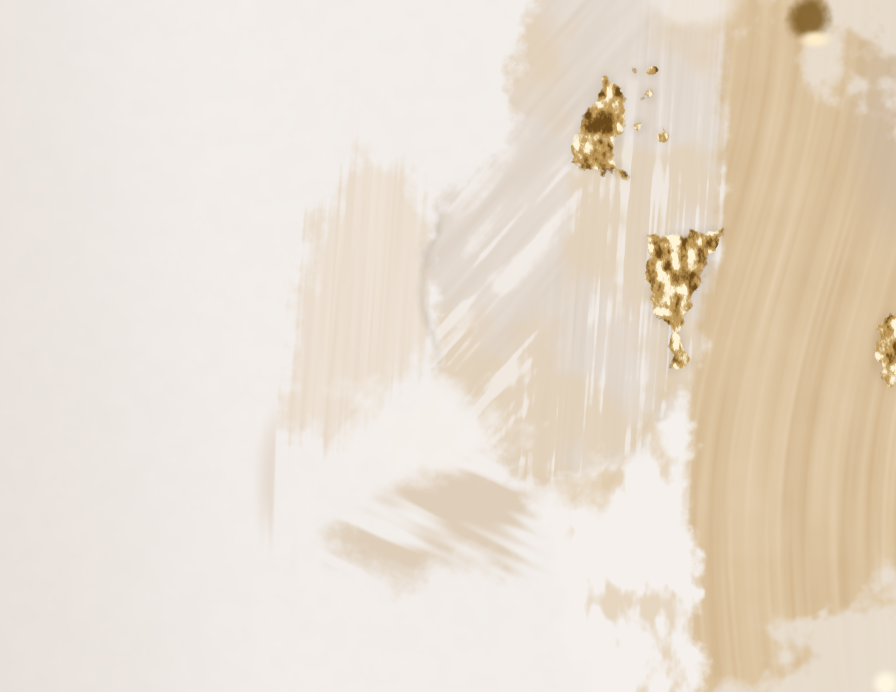
Write a Shadertoy shader that draws this background.

```glsl
float hash(vec2 p) {
    return fract(sin(dot(p, vec2(127.1, 311.7))) * 43758.5453);
}

float noise(vec2 p) {
    vec2 i = floor(p), f = fract(p);
    f = f * f * (3.0 - 2.0 * f);
    return mix(mix(hash(i), hash(i + vec2(1, 0)), f.x),
               mix(hash(i + vec2(0, 1)), hash(i + vec2(1, 1)), f.x), f.y);
}

float fbm(vec2 p) {
    float sum = 0.0, amp = 0.53;
    for (int i = 0; i < 4; i++) {
        sum += amp * noise(p);
        p = mat2(1.6, 1.2, -1.2, 1.6) * p + 7.3;
        amp *= 0.5;
    }
    return sum;
}

// Bristle marks running along the given angle
float bristles(vec2 p, float angle, vec2 density) {
    float c = cos(angle), s = sin(angle);
    vec2 q = vec2(s * p.x - c * p.y, c * p.x + s * p.y) * density;
    return 0.6 * noise(q) + 0.4 * noise(q * vec2(2.3, 1.7) + 11.0);
}

// Signed distance to an eight-sided outline
float outline(vec2 p, vec2 v[8]) {
    float d = dot(p - v[0], p - v[0]), side = 1.0;
    for (int i = 0, j = 7; i < 8; j = i, i++) {
        vec2 e = v[j] - v[i], w = p - v[i];
        vec2 b = w - e * clamp(dot(w, e) / dot(e, e), 0.0, 1.0);
        d = min(d, dot(b, b));
        bvec3 c = bvec3(p.y >= v[i].y, p.y < v[j].y, e.x * w.y > e.y * w.x);
        if (all(c) || all(not(c))) side = -side;
    }
    return side * sqrt(d);
}

float cover(float d, float blur) {
    return 1.0 - smoothstep(-blur, blur, d);
}

vec3 goldLeaf(vec2 p) {
    float crinkle = fbm(p * vec2(85, 60));
    vec3 leaf = mix(vec3(0.42, 0.29, 0.11), vec3(0.76, 0.61, 0.36), smoothstep(0.25, 0.5, crinkle));
    return mix(leaf, vec3(1.0, 0.96, 0.84), smoothstep(0.5, 0.68, crinkle));
}

void mainImage(out vec4 fragColor, in vec2 fragCoord) {
    vec2 p = fragCoord / iResolution.y;
    float rough = fbm(p * 22.0) - 0.5;
    float fine = fbm(p * 70.0) - 0.5;
    float upright = bristles(p, 1.5, vec2(110, 4));
    float slanted = bristles(p, 0.85, vec2(60, 6));
    float ragged = 0.05 * rough + 0.03 * fine;
    vec3 white = vec3(0.96, 0.94, 0.92);
    vec3 tan_ = vec3(0.87, 0.78, 0.65);

    // Paper
    vec3 col = mix(vec3(0.905, 0.875, 0.855), vec3(0.95, 0.932, 0.915),
                   smoothstep(-0.1, 0.5, p.x + 0.15 * p.y));
    col += 0.012 * (fbm(p * 45.0) - 0.5);

    // Pale left stroke and its trailing bristles
    float d = outline(p, vec2[8](vec2(0.522, 0.785), vec2(0.58, 0.75), vec2(0.623, 0.68), vec2(0.626, 0.495),
        vec2(0.555, 0.41), vec2(0.471, 0.35), vec2(0.418, 0.394), vec2(0.44, 0.63)));
    float m = cover(d + ragged + 0.04 * (upright - 0.5), 0.018);
    col = mix(col, mix(vec3(0.905, 0.845, 0.77), vec3(0.94, 0.895, 0.845), upright), 0.9 * m);
    float trail = cover(length((p - vec2(0.415, 0.3)) / vec2(0.05, 0.13)) - 0.8, 0.3);
    col = mix(col, vec3(0.88, 0.82, 0.76), 0.6 * trail * smoothstep(0.45, 0.75, bristles(p, 1.55, vec2(55, 3))));

    // Middle stroke: slanted marks turning upright, with raised ridges
    d = outline(p, vec2[8](vec2(0.623, 0.697), vec2(0.732, 0.79), vec2(0.765, 1.05), vec2(1.08, 1.05),
        vec2(1.04, 0.5), vec2(0.95, 0.34), vec2(0.76, 0.29), vec2(0.631, 0.478)));
    m = cover(d + ragged, 0.014);
    float grain = mix(slanted, upright, smoothstep(0.72, 0.85, p.x - 0.3 * (p.y - 0.5)));
    vec3 paint = mix(vec3(0.86, 0.81, 0.755), vec3(0.925, 0.89, 0.855), grain);
    paint = mix(paint, vec3(0.89, 0.815, 0.71), 0.7 * smoothstep(0.48, 0.68, fbm(p * 8.0 + 3.0)));
    float ridge = smoothstep(0.6, 0.8, grain + 0.5 * rough);
    paint = mix(paint, white, 0.75 * ridge * smoothstep(0.95, 0.7, p.y));
    col = mix(col, paint, m);
    float seam = abs(p.x - 0.622 - 0.012 * sin(p.y * 30.0) - 0.02 * rough);
    col -= 0.07 * cover(seam - 0.004, 0.008) * smoothstep(0.44, 0.52, p.y) * smoothstep(0.72, 0.66, p.y);

    // Wide tan stroke, greyer at the upper right
    float edge = mix(0.985, 1.045, smoothstep(0.3, 0.75, p.y));
    m = cover(edge - p.x + 0.5 * ragged + 0.02 * (upright - 0.5), 0.014);
    float sweep = bristles(p + vec2(0.04 * sin(p.y * 5.0), 0), 1.48, vec2(75, 2.5));
    paint = mix(vec3(0.825, 0.715, 0.56), vec3(0.9, 0.815, 0.69), sweep + 0.25 * rough);
    paint = mix(paint, vec3(0.81, 0.73, 0.635), 0.75 * cover(length((p - vec2(1.31, 0.82)) / vec2(0.09, 0.2)) - 0.8, 0.4));
    col = mix(col, paint, m);

    // Blurred white patch, lower smear and bare lower patch
    m = cover(length((p - vec2(0.6, 0.37)) / vec2(0.13, 0.08)) - 0.85 + 1.5 * rough + 0.5 * (slanted - 0.5), 0.35);
    col = mix(col, white, 0.9 * m);
    d = outline(p, vec2[8](vec2(0.47, 0.225), vec2(0.59, 0.3), vec2(0.74, 0.335), vec2(0.79, 0.26),
        vec2(0.795, 0.175), vec2(0.67, 0.19), vec2(0.58, 0.165), vec2(0.5, 0.2)));
    float smear = bristles(p, -0.45, vec2(40, 8));
    m = cover(d + ragged, 0.03) * smoothstep(0.3, 0.65, smear);
    col = mix(col, vec3(0.86, 0.785, 0.69), 0.85 * m);
    d = outline(p, vec2[8](vec2(0.985, 0.43), vec2(0.92, 0.35), vec2(0.766, 0.276), vec2(0.79, 0.175),
        vec2(0.825, 0.06), vec2(0.86, -0.03), vec2(1.01, -0.03), vec2(0.997, 0.26)));
    paint = mix(white, tan_, 0.6 * smoothstep(0.55, 0.72, fbm(p * vec2(28, 16))));
    col = mix(col, paint, cover(d + ragged, 0.014));
    m = cover(abs(p.y - 0.3 - 1.6 * max(p.x - 0.88, 0.0)) - 0.012 + ragged, 0.02);
    col = mix(col, tan_, 0.7 * m * smoothstep(0.74, 0.85, p.x) * smoothstep(0.99, 0.96, p.x));

    // Worn white corners
    float corner = max(p.x - p.y * 1.3 - 1.07, 0.7 * (p.x + p.y - 2.13));
    m = smoothstep(-0.06, 0.05, corner + 0.35 * rough + 0.05 * (slanted - 0.5));
    col = mix(col, vec3(0.92, 0.885, 0.84), 0.8 * m);
    m = cover(length((p - vec2(1.0, 0.99)) / vec2(0.07, 0.04)) - 0.8 + rough, 0.4);
    col = mix(col, white, 0.6 * m);

    // Gold leaf
    float leaf = outline(p, vec2[8](vec2(0.875, 0.889), vec2(0.9, 0.865), vec2(0.9, 0.806), vec2(0.884, 0.773),
        vec2(0.909, 0.744), vec2(0.867, 0.756), vec2(0.825, 0.764), vec2(0.842, 0.823)));
    leaf = min(leaf, outline(p, vec2[8](vec2(0.936, 0.655), vec2(1.044, 0.667), vec2(1.01, 0.588), vec2(0.98, 0.529),
        vec2(0.997, 0.478), vec2(0.968, 0.465), vec2(0.968, 0.529), vec2(0.94, 0.545))));
    leaf = min(leaf, 0.026 * (length((p - vec2(1.29, 0.495)) / vec2(0.026, 0.045)) - 1.0));
    for (float i = 0.0; i < 6.0; i++) {
        vec2 speck = vec2(0.91 + 0.05 * hash(vec2(i, 2)), 0.8 + 0.11 * hash(vec2(i, 5)));
        leaf = min(leaf, length(p - speck) - 0.003 - 0.005 * hash(vec2(i, 9)));
    }
    col -= 0.06 * cover(leaf - 0.004, 0.01);
    col = mix(col, goldLeaf(p), cover(leaf + 0.025 * fine, 0.003));

    // Out-of-focus gold and glints
    col = mix(col, vec3(0.5, 0.37, 0.16), 0.9 * cover(length(p - vec2(1.172, 0.972)) - 0.026 + 0.3 * ragged, 0.012));
    col = mix(col, vec3(1.0, 0.93, 0.79), cover(length((p - vec2(1.178, 0.943)) / vec2(1.5, 0.8)) - 0.012, 0.008));
    col = mix(col, vec3(1.0, 0.97, 0.88), cover(length(p - vec2(1.28, 0.012)) - 0.016, 0.01));

    fragColor = vec4(col, 1.0);
}
```
